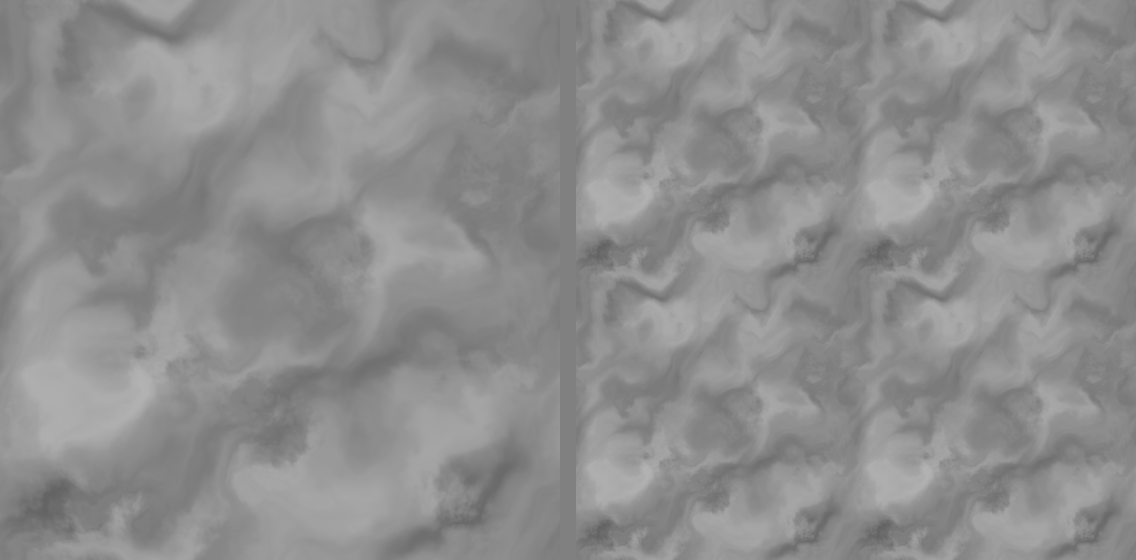
Left, the tile; right, the same tile 2 across and 2 down.
Reproduce this texture procedurally as a three.js fragment shader.

```glsl
varying vec2 vUv;

const float MEAN_GREY = 0.55;
const float CONTRAST = 0.235;
const float WARP_CELLS = 4.0;    // whole numbers, so the noise wraps
const float BODY_CELLS = 4.0;
const float BROAD_WARP = 0.04;   // shift in canvas widths
const float BILLOW_WARP = 0.17;
const float SMOOTH_GAIN = 0.40;  // octave falloff in calm haze
const float ROUGH_GAIN = 0.61;   // octave falloff at crinkled edges
const float BODY_GAIN = 0.38;
const vec2 OCTAVE_SHIFT = vec2(0.37, 0.73); // keeps lattices from lining up
const int OCTAVES = 6;

// Unimodular shears stretch features along the rising diagonal and still tile.
const mat2 SHEAR_FLAT = mat2(1.0, 0.0, -1.0, 1.0);
const mat2 SHEAR_STEEP = mat2(1.0, -1.0, 0.0, 1.0);

vec2 hash22(vec2 p) {
  vec3 h = fract(p.xyx * vec3(0.1031, 0.1030, 0.0973));
  h += dot(h, h.yzx + 33.33);
  return fract((h.xx + h.yz) * h.zy);
}

// Unit gradient at a lattice point, wrapped to the period
vec2 gradient(vec2 cell, float period, float seed) {
  vec2 wrapped = cell - period * floor((cell + 0.5) / period);
  return normalize(hash22(wrapped + vec2(seed, seed * 1.7)) - 0.4999);
}

float noise(vec2 p, float period, float seed) {
  vec2 cell = floor(p);
  vec2 f = p - cell;
  vec2 w = f * f * f * (f * (f * 6.0 - 15.0) + 10.0);
  vec2 e = vec2(1.0, 0.0);
  float a = dot(gradient(cell, period, seed), f);
  float b = dot(gradient(cell + e.xy, period, seed), f - e.xy);
  float c = dot(gradient(cell + e.yx, period, seed), f - e.yx);
  float d = dot(gradient(cell + e.xx, period, seed), f - e.xx);
  return mix(mix(a, b, w.x), mix(c, d, w.x), w.y);
}

float fbm(vec2 p, float cells, float gain, float seed) {
  float sum = 0.0;
  float amplitude = 1.0;
  for (int i = 0; i < OCTAVES; i++) {
    float octaveSeed = seed + 7.0 * float(i);
    sum += amplitude * noise(p * cells + octaveSeed * OCTAVE_SHIFT, cells, octaveSeed);
    amplitude *= gain;
    cells *= 2.0;
  }
  return sum;
}

vec2 warp(vec2 p, float gain, float seed) {
  return vec2(fbm(p, WARP_CELLS, gain, seed), fbm(p, WARP_CELLS, gain, seed + 53.0));
}

void main() {
  // Crinkled edges appear only in some regions
  float roughness = smoothstep(-0.15, 0.4, noise(vUv * 5.0, 5.0, 211.0));
  float gain = mix(SMOOTH_GAIN, ROUGH_GAIN, roughness);

  // A slight bend, then a strong warp that puffs the haze into billows
  vec2 p = vUv + BROAD_WARP * warp(vUv, SMOOTH_GAIN, 11.0);
  p = vUv + BILLOW_WARP * warp(p, gain, 119.0);

  // Cloud body from two diagonal layers
  float cloud = fbm(SHEAR_FLAT * p, BODY_CELLS, BODY_GAIN, 307.0)
              + fbm(SHEAR_STEEP * p, BODY_CELLS, BODY_GAIN, 401.0);
  float grey = MEAN_GREY + CONTRAST * cloud * 0.7071;
  gl_FragColor = vec4(vec3(grey), 1.0);
}
```
